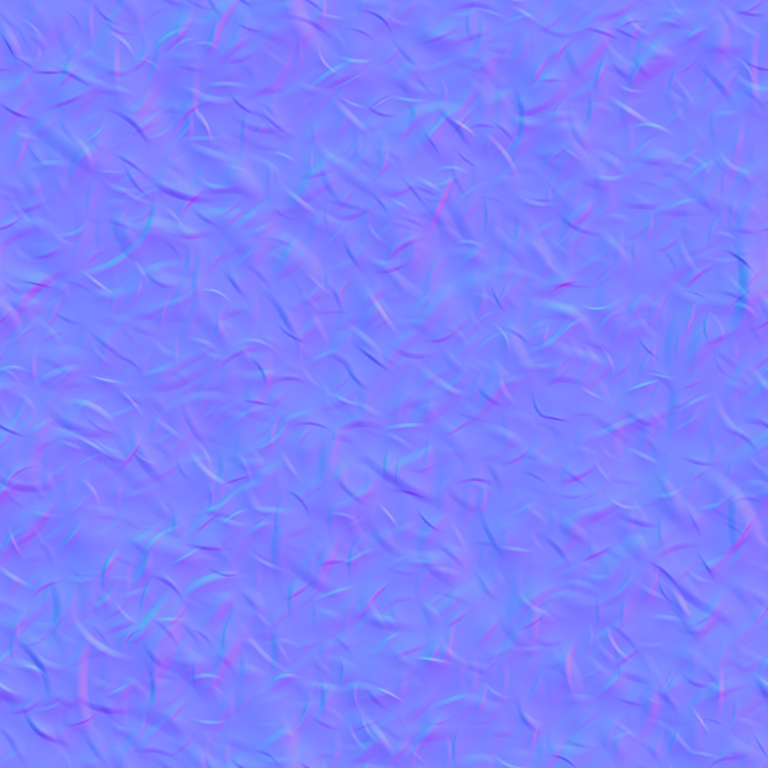
Reproduce this texture map procedurally as a Shadertoy shader.

```glsl
// Tangent-space normal map of trowelled plaster. Layers of short curved
// ledges, one per cell of wrapping grids, add up to a height field on gentle
// layered sines; its slope is then encoded as a colour.

const float TAU = 6.2831853;
const int LEDGE_LAYERS = 6;
const float LEDGE_HEIGHT = 0.056;         // relative to the cell size
const vec2 MEAN_TILT = vec2(-0.014, 0.022);

vec4 hash4(vec2 cell, float seed) {
    vec4 p = fract(vec4(cell.xyx, seed + cell.y) * vec4(0.1031, 0.1030, 0.0973, 0.1099)
                   + seed * 0.137);
    p += dot(p, p.wzxy + 33.33);
    return fract((p.xxyz + p.yzzw) * p.zywx);
}

// One curved ledge: steep on one side, fading slowly on the other.
// Its support is the unit disc, so the 3x3 neighbours are enough.
float ledge(vec2 offset, float angle, float bend, float edgeWidth) {
    float window = 1.0 - dot(offset, offset);
    if (window <= 0.0) return 0.0;
    vec2 axis = vec2(cos(angle), sin(angle));
    float along = dot(offset, axis);
    float across = dot(offset, vec2(-axis.y, axis.x)) + bend * along * along;
    float rise = smoothstep(-edgeWidth, edgeWidth, across);
    float fade = exp(-4.0 * (across + edgeWidth));
    return window * window * exp(-4.0 * along * along) * rise * fade;
}

// Ledges scattered on a grid of "cells" by "cells" that wraps around.
float ledgeLayer(vec2 uv, float cells, float seed) {
    vec2 p = uv * cells;
    vec2 base = floor(p);
    float sum = 0.0;
    for (int y = -1; y <= 1; y++)
    for (int x = -1; x <= 1; x++) {
        vec2 cell = base + vec2(x, y);
        vec2 id = mod(cell, cells);
        vec4 place = hash4(id, seed);
        vec4 shape = hash4(id, seed + 41.7);
        // Two preferred directions, both widely spread; either side may rise.
        float angle = (place.z < 0.55 ? 0.95 : -0.55) + (place.w - 0.5) * 1.3;
        angle += shape.x < 0.5 ? 0.0 : 0.5 * TAU;
        float edgeWidth = mix(0.06, 0.19, shape.y);
        float strength = mix(0.25, 1.15, shape.z);
        float bend = (shape.w - 0.5) * 1.1;
        sum += strength * ledge(p - cell - place.xy, angle, bend, edgeWidth);
    }
    return sum / cells;
}

// Broad unevenness from warped sines with whole-number frequencies.
float undulation(vec2 uv) {
    vec2 p = uv + 0.025 * sin(TAU * (uv.yx * vec2(3.0, 2.0) + uv * 2.0));
    float sum = 0.0;
    for (int i = 1; i <= 5; i++) {
        float k = float(i);
        vec2 f = vec2(2.0 * k + 1.0, mod(k * 5.0, 7.0) - 3.0);
        sum += sin(TAU * dot(p, f) + k * 1.9) / length(f);
        sum += sin(TAU * dot(p, vec2(f.y, -f.x)) + k * 3.1) / length(f);
    }
    return sum * 0.016 / TAU;
}

float plasterHeight(vec2 uv) {
    float h = undulation(uv);
    for (int i = 0; i < LEDGE_LAYERS; i++) {
        float k = float(i);
        h += LEDGE_HEIGHT * ledgeLayer(uv, 8.0 + 4.0 * k, 3.0 + 7.31 * k);
    }
    return h;
}

vec2 heightSlope(vec2 uv, float reach) {
    float h = plasterHeight(uv);
    return vec2(plasterHeight(uv + vec2(reach, 0.0)) - h,
                plasterHeight(uv + vec2(0.0, reach)) - h) / reach;
}

vec3 encodeNormal(vec2 slope) {
    return normalize(vec3(slope, 1.0)) * 0.5 + 0.5;
}

void mainImage(out vec4 fragColor, in vec2 fragCoord) {
    vec2 uv = fragCoord / iResolution.xy;
    vec2 slope = heightSlope(uv, 0.0012);
    fragColor = vec4(encodeNormal(MEAN_TILT - slope), 1.0);
}
```
